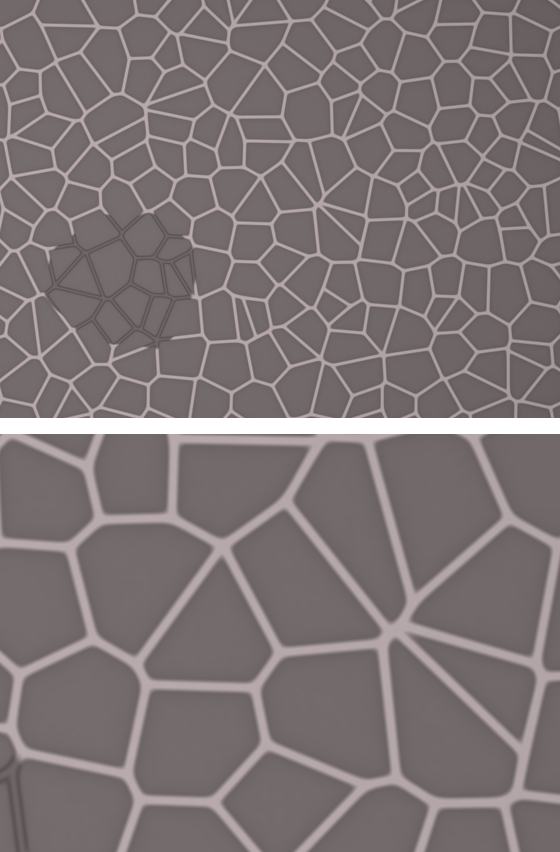
Top, the full canvas; bottom, a detail of the centre.
Give the GLSL for this pattern, as a WebGL 2 fragment shader.

```glsl
#version 300 es
precision highp float;
// Irregular web of pale rounded veins on a mauve-grey ground, with one faded patch.

#define CELLS 10.6          // grid cells per canvas height
#define EXTRA_SEEDS 0.22    // share of grid cells holding a second seed
#define HALF_WIDTH 0.0037   // half the vein width
#define SOFTNESS 0.0024     // blur of the vein edge
#define ROUNDING 52.0       // higher gives sharper cell corners
#define HALO_REACH 0.006    // spread of the shade beside a vein
#define HALO_DEPTH 0.10
#define PATCH_CENTER vec2(0.30, 0.33)
#define PATCH_RADIUS 0.175
#define GROUND vec3(0.438, 0.405, 0.409)
#define VEIN vec3(0.690, 0.638, 0.648)

uniform vec2 u_resolution;
out vec4 fragColor;

vec3 hash3(vec2 p) {
  vec3 q = fract(p.xyx * vec3(0.1031, 0.1030, 0.0973));
  q += dot(q, q.yxz + 33.33);
  return fract((q.xxy + q.yzz) * q.zyx);
}

float valueNoise(vec2 p) {
  vec2 i = floor(p), f = fract(p);
  f = f * f * (3.0 - 2.0 * f);
  float low = mix(hash3(i).x, hash3(i + vec2(1, 0)).x, f.x);
  float high = mix(hash3(i + vec2(0, 1)).x, hash3(i + vec2(1, 1)).x, f.x);
  return mix(low, high, f.y);
}

// Seed position in xy; z tells whether this seed is present.
vec3 seedAt(vec2 cell, int index) {
  vec3 h = hash3(cell + 17.0 + 101.0 * float(index));
  return vec3(cell + h.xy, index == 0 ? 1.0 : step(h.z, EXTRA_SEEDS));
}

// Distance to the nearest cell border, blended so that corners are round.
float borderDistance(vec2 p) {
  vec2 home = floor(p), nearest = p, nearestCell = home;
  float best = 1e5;
  for (int y = -2; y <= 2; y++)
  for (int x = -2; x <= 2; x++)
  for (int k = 0; k < 2; k++) {
    vec2 cell = home + vec2(x, y);
    vec3 seed = seedAt(cell, k);
    vec2 offset = seed.xy - p;
    float d = dot(offset, offset);
    if (seed.z > 0.5 && d < best) {
      best = d;
      nearest = seed.xy;
      nearestCell = cell;
    }
  }
  float sum = 0.0;
  for (int y = -2; y <= 2; y++)
  for (int x = -2; x <= 2; x++)
  for (int k = 0; k < 2; k++) {
    vec3 seed = seedAt(nearestCell + vec2(x, y), k);
    vec2 gap = seed.xy - nearest;
    if (seed.z > 0.5 && dot(gap, gap) > 1e-6) {
      float d = dot(0.5 * (seed.xy + nearest) - p, normalize(gap));
      sum += exp(-ROUNDING * d);
    }
  }
  return -log(max(sum, 1e-30)) / ROUNDING;
}

void main() {
  vec2 uv = gl_FragCoord.xy / u_resolution;
  vec2 p = gl_FragCoord.xy / u_resolution.y;
  float pixel = 1.0 / u_resolution.y;

  // Veins
  float outside = borderDistance(p * CELLS) / CELLS - HALF_WIDTH;
  float soft = max(SOFTNESS, 0.75 * pixel);
  float vein = 1.0 - smoothstep(-soft, soft, outside);

  // Patch where the veins fade to dark outlines
  float wobble = 0.07 * (valueNoise(p * 13.0) - 0.5);
  float patchDistance = length((p - PATCH_CENTER) * vec2(0.92, 1.1)) + wobble;
  float faded = 1.0 - smoothstep(-0.005, 0.005, patchDistance - PATCH_RADIUS);

  // Ground shaded beside the veins
  float halo = HALO_DEPTH * exp(-max(outside, 0.0) / HALO_REACH);
  float outline = 0.17 * exp(-pow(outside / 0.0022, 2.0));
  vec3 shaded = GROUND * (1.0 - halo);
  vec3 groove = GROUND * (1.0 - 0.5 * halo - outline);
  vec3 color = mix(mix(shaded, VEIN, vein), groove, faded);

  // Light falling off to the right and towards the corners
  float light = mix(1.065, 0.96, uv.x) + 0.015 * (0.5 - uv.y);
  vec2 fromCenter = uv - 0.5;
  light *= 1.02 - 0.12 * dot(fromCenter, fromCenter);
  light += 0.012 * (valueNoise(p * 190.0) - 0.5);
  fragColor = vec4(color * light, 1.0);
}
```
